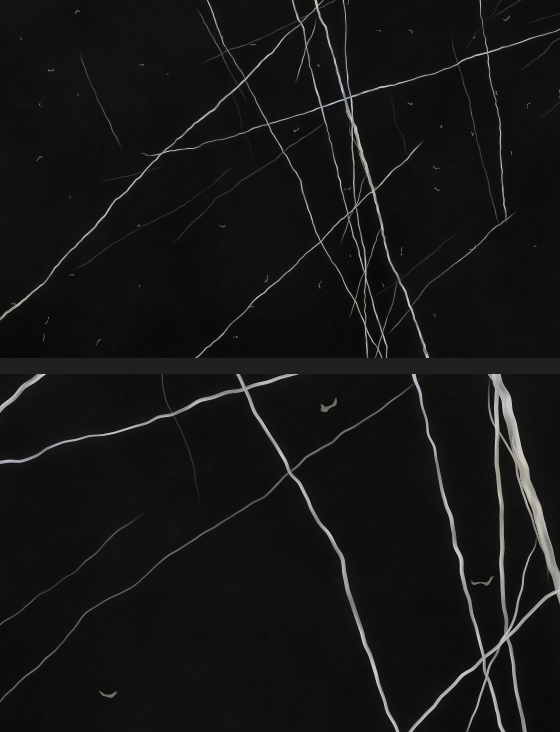
Top, the full canvas; bottom, a detail of the centre.
This texture is drawn by a WebGL 1 fragment shader. Its source:

```glsl
precision highp float;
uniform vec2 u_resolution;

#define STONE_DARK vec3(0.041, 0.041, 0.040)
#define STONE_LIGHT vec3(0.088, 0.087, 0.086)
#define VEIN_COOL vec3(0.76, 0.79, 0.85)
#define VEIN_WARM vec3(0.80, 0.78, 0.72)
#define FLECK_COLOR vec3(0.46, 0.44, 0.40)
#define WANDER 0.036
#define KINK 0.012
#define MAIN_WIDTH 0.0027
#define HERO_WIDTH 0.0046
#define HAIR_WIDTH 0.0009
#define FLECK_CELL 0.085
#define FLECK_SHARE 0.22

float hash(vec2 p) {
  vec3 q = fract(p.xyx * vec3(0.1031, 0.1030, 0.0973));
  q += dot(q, q.yzx + 33.33);
  return fract((q.x + q.y) * q.z);
}

float noise(vec2 p) {
  vec2 i = floor(p), f = fract(p);
  f = f * f * (3.0 - 2.0 * f);
  return mix(mix(hash(i), hash(i + vec2(1.0, 0.0)), f.x),
             mix(hash(i + vec2(0.0, 1.0)), hash(i + vec2(1.0, 1.0)), f.x), f.y);
}

float fbm(vec2 p) {
  float sum = 0.0, gain = 0.5;
  for (int i = 0; i < 5; i++) {
    sum += gain * noise(p);
    p = mat2(0.8, 0.6, -0.6, 0.8) * p * 2.1 + 7.3;
    gain *= 0.5;
  }
  return sum;
}

// Antialiased coverage of a line, dimmed when thinner than a pixel
float stroke(float dist, float halfWidth) {
  float pixel = 1.0 / u_resolution.y;
  float w = max(halfWidth, 0.5 * pixel);
  return clamp((w - abs(dist)) / pixel + 0.5, 0.0, 1.0) * halfWidth / w;
}

// Wandering crack from a to b with uneven width and brightness
float vein(vec2 p, vec2 a, vec2 b, float width, float seed) {
  float len = length(b - a);
  vec2 dir = (b - a) / len;
  float along = dot(p - a, dir);
  float across = dot(p - a, vec2(-dir.y, dir.x));
  if (along < 0.0 || along > len || abs(across) > 0.06) return 0.0;
  float row = seed * 17.0 + 0.5;
  across += (noise(vec2(along * 5.0, row)) - 0.5) * WANDER;
  across += (noise(vec2(along * 21.0, row + 3.0)) - 0.5) * KINK;
  across += (noise(vec2(along * 75.0, row + 6.0)) - 0.5) * KINK * 0.3;
  float swell = noise(vec2(along * 9.0, row + 9.0));
  float grain = noise(vec2(along * 60.0, across * 260.0 + row));
  float ends = smoothstep(0.0, 0.05, along) * smoothstep(0.0, 0.05, len - along);
  float core = stroke(across, width * mix(0.35, 1.3, swell));
  float halo = 0.06 * exp(-abs(across) / (width * 2.5));
  return ends * max(core * mix(0.55, 1.1, grain), halo);
}

// Steep, rising and branching bright veins
float mainVeins(vec2 p) {
  float v = vein(p, vec2(0.40, 0.55), vec2(1.62, 0.94), MAIN_WIDTH * 0.8, 31.0);
  vec2 heroTop = vec2(0.86, 1.05), heroFoot = vec2(1.21, -0.05);
  for (int i = 0; i < 5; i++) {
    float n = float(i), u = n * 0.5 - 1.0;
    float hero = 1.0 - min(abs(n - 2.0), 1.0);
    vec2 top = vec2(0.86 + u * (0.06 + 0.08 * u + 0.33 * u * u), 1.05);
    float lean = 0.46 - 0.1 * n + 0.08 * (1.0 - 2.0 * mod(n, 2.0));
    vec2 foot = mix(vec2(top.x + lean, -0.05), heroFoot, hero);
    foot = mix(foot, top, 0.38 * step(3.5, n));
    v = max(v, vein(p, top, foot, mix(MAIN_WIDTH * 0.8, HERO_WIDTH, hero), n + 2.0));
  }
  for (int i = 0; i < 3; i++) {
    float n = float(i);
    vec2 a = vec2(-0.05 + 0.56 * n, 0.10 * abs(1.0 - n) - 0.04);
    vec2 b = a + vec2(0.72, 0.70) * (1.36 - 0.42 * n);
    v = max(v, vein(p, a, b, MAIN_WIDTH * (1.1 - 0.35 * n), n + 12.0));
  }
  for (int i = 0; i < 6; i++) {
    float n = float(i), r = hash(vec2(n, 41.0));
    vec2 a = mix(heroTop, heroFoot, 0.08 + 0.13 * n);
    vec2 b = a + vec2(mix(-0.10, 0.16, r), -0.20 - 0.2 * hash(vec2(n, 43.0)));
    v = max(v, vein(p, a, b, HAIR_WIDTH * 1.3, n + 20.0));
  }
  return v;
}

// Faint hairlines following the same three directions
float hairVeins(vec2 p) {
  float v = 0.0;
  for (int i = 0; i < 15; i++) {
    float n = float(i), kind = mod(n, 3.0);
    vec2 a = vec2(1.6 * hash(vec2(n, 51.0)), hash(vec2(n, 57.0)));
    float angle = mix(0.42, 0.75, step(0.5, kind));
    angle = mix(angle, -1.2, step(1.5, kind)) + 0.3 * (hash(vec2(n, 61.0)) - 0.5);
    float reach = mix(0.2, 0.6, hash(vec2(n, 67.0)));
    vec2 b = a + reach * vec2(cos(angle), sin(angle));
    v = max(v, vein(p, a, b, HAIR_WIDTH, n + 40.0) * mix(0.3, 0.8, hash(vec2(n, 71.0))));
  }
  return v;
}

// Tiny broken arcs scattered over the slab
float flecks(vec2 p) {
  vec2 cell = floor(p / FLECK_CELL);
  vec2 jitter = vec2(hash(cell + 5.0), hash(cell + 15.0)) - 0.5;
  vec2 q = p - (cell + 0.5 + 0.5 * jitter) * FLECK_CELL;
  float radius = mix(0.004, 0.015, hash(cell + 25.0));
  float turn = 6.2832 * hash(cell + 35.0);
  float arc = smoothstep(0.55, 0.8, dot(normalize(q + 0.00001), vec2(cos(turn), sin(turn))));
  float ring = length(q) - radius + 0.006 * (noise(p * 160.0) - 0.5);
  return stroke(ring, 0.0013) * arc * step(hash(cell + 45.0), FLECK_SHARE);
}

void main() {
  vec2 p = gl_FragCoord.xy / u_resolution.y;
  float cloud = fbm(p * 4.0) + 0.35 * (fbm(p * 38.0) - 0.5);
  float tone = 0.38 + 1.1 * (cloud - 0.48) + 0.28 * (p.y - 0.5);
  tone += 0.22 * (noise(p * 230.0) - 0.5);
  vec3 color = mix(STONE_DARK, STONE_LIGHT, clamp(tone, -0.2, 1.1));
  color = mix(color, FLECK_COLOR, flecks(p));
  vec3 mineral = mix(VEIN_COOL, VEIN_WARM, noise(p * 7.0));
  color = mix(color, mineral, clamp(max(mainVeins(p), hairVeins(p)), 0.0, 1.0));
  gl_FragColor = vec4(color, 1.0);
}
```
